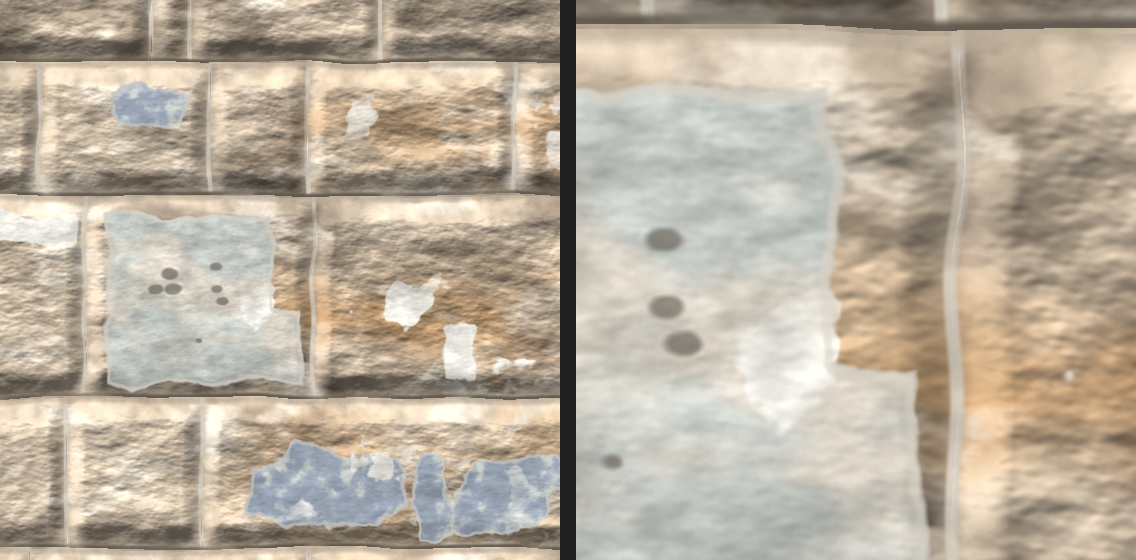
Left, the full canvas; right, a detail of the centre.
This texture is drawn by a WebGL 1 fragment shader. Its source:

```glsl
precision highp float;
// Weathered wall of rock-faced sandstone courses with pale joints and remnants of old render.

uniform vec2 u_resolution;

const vec3 TAN = vec3(0.75, 0.69, 0.61);
const vec3 BROWN = vec3(0.53, 0.48, 0.42);
const vec3 DARK = vec3(0.36, 0.33, 0.29);
const vec3 OCHRE = vec3(0.68, 0.53, 0.37);
const vec3 PALE = vec3(0.85, 0.82, 0.77);
const vec3 PLASTER = vec3(0.74, 0.76, 0.74);
const vec3 SLATE = vec3(0.61, 0.65, 0.71);
const vec3 WHITE = vec3(0.91, 0.90, 0.87);

float hash(vec2 p) {
  return fract(sin(dot(p, vec2(127.1, 311.7))) * 43758.5453);
}

float noise(vec2 p) {
  vec2 i = floor(p), f = fract(p);
  f = f * f * (3.0 - 2.0 * f);
  return mix(mix(hash(i), hash(i + vec2(1.0, 0.0)), f.x),
             mix(hash(i + vec2(0.0, 1.0)), hash(i + 1.0), f.x), f.y);
}

float fbm(vec2 p) {
  float sum = 0.0, amp = 0.5;
  for (int i = 0; i < 5; i++) {
    sum += amp * noise(p);
    p = mat2(1.6, 1.2, -1.2, 1.6) * p + 3.7;
    amp *= 0.5;
  }
  return sum;
}

// Bounds of the stone around p: left, bottom, right, top
vec4 stoneBounds(vec2 p) {
  vec2 course = vec2(-0.2, 0.022);
  vec4 cuts = vec4(0.05, 0.55, 1.2, 1.2);
  if (p.y > 0.888) { course = vec2(0.888, 1.1); cuts = vec4(0.27, 0.34, 0.68, 1.2); }
  else if (p.y > 0.652) { course = vec2(0.652, 0.888); cuts = vec4(0.07, 0.375, 0.55, 0.92); }
  else if (p.y > 0.29) { course = vec2(0.29, 0.652); cuts = vec4(0.15, 0.56, 1.2, 1.2); }
  else if (p.y > 0.022) { course = vec2(0.022, 0.29); cuts = vec4(0.12, 0.36, 1.2, 1.2); }
  vec2 side = vec2(-0.15, 1.2);
  for (int i = 0; i < 4; i++) {
    if (cuts[i] <= p.x) side.x = max(side.x, cuts[i]);
    else side.y = min(side.y, cuts[i]);
  }
  return vec4(side.x, course.x, side.y, course.y);
}

float boxDist(vec2 p, vec2 center, vec2 halfSize) {
  vec2 q = abs(p - center) - halfSize;
  return length(max(q, 0.0)) + min(max(q.x, q.y), 0.0);
}

float mask(float d) { return smoothstep(0.003, -0.003, d); }

vec2 bend(vec2 p) {
  return p + 0.009 * (vec2(noise(p * 14.0), noise(p * 11.0 + 40.0)) - 0.5);
}

// Bulging stone face with rough, mostly level tooling
float relief(vec2 p) {
  vec2 q = bend(p);
  vec4 b = stoneBounds(q);
  vec2 edge = min(q - b.xy, b.zw - q);
  float rough = fbm(p * vec2(9.0, 17.0) + 20.0 * hash(b.xy));
  float bulge = smoothstep(0.0, 0.05, edge.y) * smoothstep(0.0, 0.035, edge.x);
  return 0.012 * bulge + 0.028 * rough * (0.35 + 0.65 * bulge);
}

void main() {
  vec2 p = gl_FragCoord.xy / u_resolution;
  vec2 q = bend(p);
  vec4 b = stoneBounds(q);
  float tint = hash(b.xy + 2.3);
  float mottle = fbm(p * vec2(7.0, 13.0) + 5.0);
  float grain = fbm(p * 42.0);

  // Stone colour, ochre staining and pale bloom
  vec3 col = mix(BROWN, TAN, smoothstep(0.25, 0.65, mottle + 0.2 * (tint - 0.3)));
  float bands = exp(-pow((p.y - 0.43) / 0.075, 2.0)) + 0.7 * exp(-pow((p.y - 0.77) / 0.08, 2.0))
              + 0.7 * exp(-pow((p.y - 0.15) / 0.12, 2.0));
  float stain = bands * smoothstep(0.34, 0.46, p.x) * smoothstep(0.25, 0.6, fbm(p * vec2(5.0, 9.0) + 11.0));
  col = mix(col, OCHRE, 0.75 * clamp(stain, 0.0, 1.0));
  col = mix(col, PALE, 0.6 * smoothstep(0.52, 0.72, fbm(p * vec2(11.0, 19.0) + 31.0)));
  col *= 0.84 + 0.34 * grain;

  // Remnants of render with ragged outlines
  float ragged = (fbm(p * 13.0 + 7.0) - 0.48) * 0.085;
  float panel = boxDist(p, vec2(0.365, 0.465), vec2(0.175, 0.152));
  panel = max(panel, -boxDist(p, vec2(0.53, 0.545), vec2(0.045, 0.095))) + 0.45 * ragged;
  float slate = min(boxDist(p, vec2(0.57, 0.13), vec2(0.145, 0.062)),
                    boxDist(p, vec2(0.91, 0.125), vec2(0.085, 0.065)));
  slate = min(slate, boxDist(p, vec2(0.77, 0.11), vec2(0.022, 0.08)));
  slate = min(slate, boxDist(p, vec2(0.265, 0.80), vec2(0.065, 0.035))) + ragged;
  float white = min(boxDist(p, vec2(0.06, 0.595), vec2(0.075, 0.025)),
                    boxDist(p, vec2(0.82, 0.37), vec2(0.024, 0.045)));
  white = min(white, boxDist(p, vec2(0.93, 0.355), vec2(0.045, 0.012))) + 0.8 * ragged;
  float chips = smoothstep(0.62, 0.66, fbm(p * 11.0 + 53.0)) * clamp(1.4 * stain, 0.0, 1.0);
  float coat = max(max(mask(panel), mask(slate)), max(mask(white), chips));

  // Relief lit from above, softened under the render
  vec2 toLight = vec2(-0.0012, 0.0032);
  float slope = (relief(p) - relief(p + toLight)) / length(toLight);
  float shade = clamp(1.03 + 0.75 * slope, 0.5, 1.3);
  col *= shade;
  float coatShade = (0.85 + 0.3 * grain) * mix(1.0, shade, 0.3);
  col = mix(col, mix(PLASTER, PALE, smoothstep(0.45, 0.7, mottle)) * coatShade, mask(panel));
  col = mix(col, mix(SLATE, PLASTER, smoothstep(0.5, 0.75, grain)) * coatShade, mask(slate));
  col = mix(col, WHITE * coatShade, max(mask(white), chips));
  float rim = min(abs(panel + 0.003), abs(slate + 0.003));
  col = mix(col, PALE, 0.55 * smoothstep(0.006, 0.001, rim));

  // Pits scattered over the panel
  for (int i = 0; i < 7; i++) {
    float k = float(i);
    vec2 center = vec2(0.27, 0.38) + vec2(0.17, 0.16) * vec2(hash(vec2(k, 3.0)), hash(vec2(k, 8.0)));
    float pit = length((p - center) * vec2(0.8, 1.2)) - 0.004 - 0.011 * hash(vec2(k, 5.0)) + 0.25 * ragged;
    col = mix(col, DARK, 0.6 * mask(pit) * coat);
  }

  // Pale upright joints, sandy ledges and shadows under each course
  vec2 side = min(q - b.xy, b.zw - q);
  float wear = smoothstep(0.2, 0.6, noise(p * 23.0));
  col = mix(col, PALE * (0.85 + 0.25 * grain), (0.4 + 0.5 * wear) * smoothstep(0.006, 0.002, side.x));
  col = mix(col, TAN * (0.9 + 0.25 * grain), 0.75 * smoothstep(0.016, 0.006, b.w - q.y));
  col = mix(col, DARK, (0.5 + 0.4 * wear) * smoothstep(0.009, 0.002, q.y - b.y));

  gl_FragColor = vec4(clamp(col, 0.0, 1.0), 1.0);
}
```
